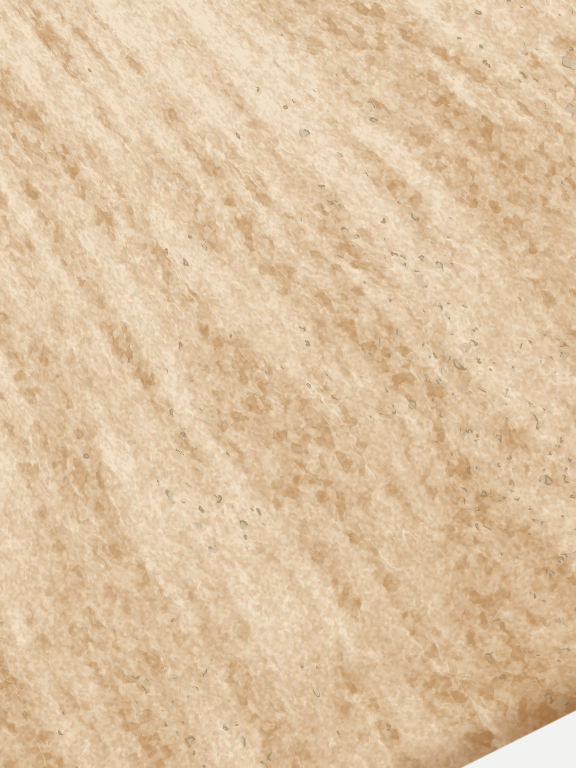
A WebGL 1 fragment shader for this texture:

```glsl
precision highp float;
// Honed travertine tabletop: fanned cream and tan veins, small pits, a rounded corner edge.
uniform vec2 u_resolution;

const vec3 TAN = vec3(0.81, 0.67, 0.51);
const vec3 CREAM = vec3(0.925, 0.845, 0.735);
const vec3 PIT_FILL = vec3(0.78, 0.72, 0.61);
const vec3 PIT_RIM = vec3(0.58, 0.47, 0.34);
const vec3 BACKDROP = vec3(0.95, 0.95, 0.94);
const vec2 FAN_ORIGIN = vec2(-0.87, 2.55);
const float FAN_RADIUS = 2.33;

vec3 hash3(vec2 cell) {
  vec3 s = vec3(dot(cell, vec2(127.1, 311.7)),
                dot(cell, vec2(269.5, 183.3)),
                dot(cell, vec2(419.2, 371.9)));
  return fract(sin(s) * 43758.55);
}

// Smooth cellular noise: random cell values blended by distance, 0 to 1.
float cellBlend(vec2 p) {
  vec2 base = floor(p);
  float sum = 0.0005;
  float weight = 0.001;
  for (int y = -1; y <= 1; y++) {
    for (int x = -1; x <= 1; x++) {
      vec2 cell = base + vec2(float(x), float(y));
      vec3 h = hash3(cell);
      vec2 d = cell + h.xy - p;
      float w = max(1.0 - dot(d, d), 0.0);
      w *= w * w;
      sum += w * h.z;
      weight += w;
    }
  }
  return sum / weight;
}

// Signed distance, in cells, to sparse round pits of varied radius.
float pitDistance(vec2 p, float density, float maxRadius) {
  vec2 base = floor(p);
  float nearest = 1.0;
  for (int y = -1; y <= 1; y++) {
    for (int x = -1; x <= 1; x++) {
      vec2 cell = base + vec2(float(x), float(y));
      vec3 h = hash3(cell + 57.0);
      float radius = maxRadius * mix(0.35, 1.0, fract(h.z * 37.0));
      float d = length(cell + h.xy - p) - radius;
      nearest = min(nearest, h.z < density ? d : 1.0);
    }
  }
  return nearest;
}

// Veins spread from a distant point: x runs across them, y along them.
vec2 veinCoords(vec2 p) {
  vec2 d = p - FAN_ORIGIN;
  return vec2(atan(d.x, -d.y) * FAN_RADIUS, length(d));
}

// Thin broken line where the noise crosses its middle value.
float wisp(vec2 p, float width) {
  float line = 1.0 - smoothstep(0.0, width, abs(cellBlend(p) - 0.5));
  return line * smoothstep(0.5, 0.72, cellBlend(p * 0.7 + 31.0));
}

// Position on the tan (0) to cream (1) ramp; q is warped, raw is not.
float stoneTone(vec2 q, vec2 raw, vec2 p) {
  float band = cellBlend(q * vec2(15.0, 1.5) + 3.0);
  float streak = cellBlend(q * vec2(36.0, 3.6) + 17.0);
  float mottle = cellBlend(q * vec2(52.0, 20.0) + 5.0);
  float speckle = cellBlend(q * vec2(115.0, 75.0));
  float grain = cellBlend(raw * vec2(230.0, 190.0));
  float tone = 0.63 + 0.32 * (p.y - 0.67) - 0.16 * (p.x - 0.5);
  tone += 0.5 * (band - 0.5) + 0.5 * (streak - 0.5) + 0.36 * (mottle - 0.5);
  tone += 0.36 * (speckle - 0.5) + 0.56 * (grain - 0.5);
  float rust = smoothstep(0.52, 0.75, cellBlend(q * vec2(85.0, 60.0) + 83.0));
  tone -= 0.5 * rust * smoothstep(0.6, 0.3, mix(band, streak, 0.6));
  tone += 0.4 * wisp(q * vec2(46.0, 7.0) + 9.0, 0.07);
  tone += 0.26 * wisp(q * vec2(95.0, 50.0) + 41.0, 0.13);
  return clamp(tone, -0.45, 1.2);
}

// Greyish filled hollows with a broken brown rim.
vec3 addPits(vec3 color, vec2 q, float density, float maxRadius, float soft) {
  float d = pitDistance(q, density, maxRadius);
  float fill = 1.0 - smoothstep(-soft, soft, d);
  float rim = 1.0 - smoothstep(0.0, soft * 1.4, abs(d));
  rim *= smoothstep(0.42, 0.75, cellBlend(q * 3.5 + 11.0));
  color = mix(color, PIT_FILL, 0.62 * fill);
  return mix(color, PIT_RIM, 0.62 * rim);
}

void main() {
  vec2 p = gl_FragCoord.xy / u_resolution.x;
  vec2 q = veinCoords(p);
  q.x += 0.006 * sin(q.y * 9.0 + q.x * 5.0) + 0.003 * sin(q.y * 23.0 - q.x * 14.0);
  vec2 ragged = vec2(cellBlend(q * 85.0), cellBlend(q * 85.0 + 70.0)) - 0.5;
  vec2 warped = q + 0.009 * ragged;

  // Stone surface, with pits clustered along veins and toward the near right side
  vec3 color = mix(TAN, CREAM, stoneTone(warped, q, p));
  float wear = smoothstep(-0.6, 0.7, p.x - 0.6 * p.y);
  wear *= smoothstep(0.3, 0.65, cellBlend(q * vec2(9.0, 2.5) + 23.0));
  color = addPits(color, warped * vec2(31.0, 18.0), 0.2 * wear, 0.23, 0.06);
  color = addPits(color, warped * vec2(72.0, 44.0), 0.36 * wear, 0.26, 0.14);

  // Rounded edge, then the pale backdrop beyond it
  float edge = dot(p - vec2(0.8, 0.0), vec2(-0.447, 0.894));
  color *= mix(vec3(0.83, 0.76, 0.68), vec3(1.0), smoothstep(0.0, 0.085, edge));
  color = mix(BACKDROP, color, smoothstep(-0.002, 0.002, edge));
  gl_FragColor = vec4(color, 1.0);
}
```
